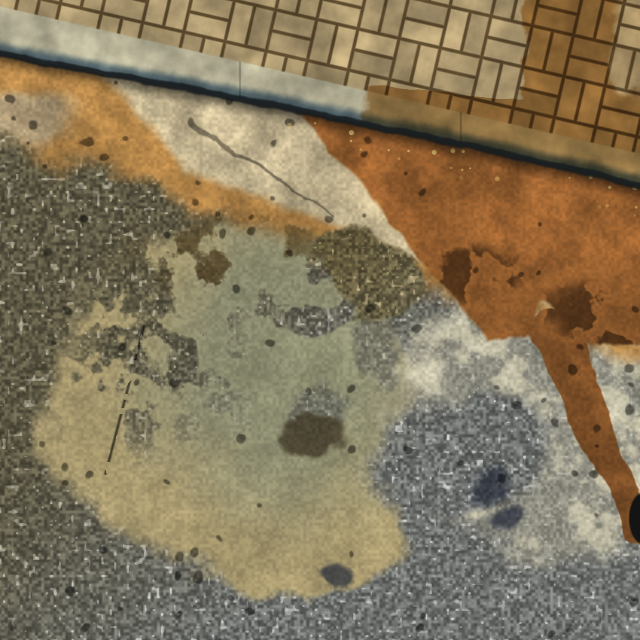
Reproduce this texture procedurally as a three.js fragment shader.

```glsl
// Weathered street corner from above: woven paving and a pale kerb over stained ground.
// Noise-roughened ellipses and half planes lay down asphalt, concrete, dirt and shadow.
varying vec2 vUv;

float hash(vec2 p) {
  p = fract(p * vec2(0.1031, 0.1137));
  p += dot(p, p.yx + 33.33);
  return fract((p.x + p.y) * p.x);
}

float noise(vec2 p) {
  vec2 i = floor(p), f = fract(p);
  f = f * f * (3.0 - 2.0 * f);
  return mix(mix(hash(i), hash(i + vec2(1, 0)), f.x),
             mix(hash(i + vec2(0, 1)), hash(i + vec2(1, 1)), f.x), f.y);
}

float fbm(vec2 p) {
  float sum = 0.0, amp = 0.5;
  for (int i = 0; i < 5; i++) {
    sum += amp * noise(p);
    p = mat2(1.6, 1.2, -1.2, 1.6) * p + 7.3;
    amp *= 0.5;
  }
  return sum;
}

// Ellipse holds center and radii.
float blob(vec2 p, vec4 ellipse, float soft) {
  return 1.0 - smoothstep(1.0 - soft, 1.0 + soft, length((p - ellipse.xy) / ellipse.zw));
}

// Positive on the left of the line from xy to zw.
float side(vec2 p, vec4 line) {
  vec2 d = normalize(line.zw - line.xy), q = p - line.xy;
  return d.x * q.y - d.y * q.x;
}

float stroke(vec2 p, vec4 line, float startWidth, float endWidth) {
  vec2 d = line.zw - line.xy, q = p - line.xy;
  float t = clamp(dot(q, d) / dot(d, d), 0.0, 1.0);
  return 1.0 - smoothstep(-0.002, 0.002, length(q - d * t) - mix(startWidth, endWidth, t));
}

float spots(vec2 p, float scale, float density) {
  vec2 cell = floor(p * scale), f = fract(p * scale);
  vec2 center = 0.3 + 0.4 * vec2(hash(cell + 3.0), hash(cell + 9.0));
  float radius = 0.1 + 0.18 * hash(cell + 17.0);
  return step(hash(cell), density) * (1.0 - smoothstep(-0.07, 0.07, length(f - center) - radius));
}

// Pairs of bricks, turned in every other square.
vec3 paving(vec2 p) {
  vec2 q = mat2(0.974, 0.225, -0.225, 0.974) * p / 0.066;
  vec2 cell = floor(q), f = fract(q);
  if (mod(cell.x + cell.y, 2.0) > 0.5) f = f.yx;
  float brick = floor(f.y * 2.0);
  f.y = fract(f.y * 2.0);
  vec2 gap = min(f, 1.0 - f) * vec2(1.0, 0.5);
  vec3 stone = vec3(0.69, 0.61, 0.45) * (0.9 + 0.2 * hash(cell * 2.0 + brick * 31.0));
  return mix(vec3(0.36, 0.29, 0.18), stone, smoothstep(0.015, 0.065, min(gap.x, gap.y)));
}

vec3 ground(vec2 p) {
  vec2 w = p + 0.09 * (vec2(fbm(p * 13.0), fbm(p * 13.0 + 40.0)) - 0.48);
  vec2 s = mix(p, w, 0.4);
  float rough = fbm(p * 24.0), grit = noise(p * 210.0);
  float mottle = smoothstep(0.46, 0.56, rough), wear = 0.7 + 0.6 * rough;

  // Asphalt with pale chips
  vec3 asphalt = mix(vec3(0.37, 0.35, 0.27), vec3(0.44, 0.45, 0.44), smoothstep(0.0, 0.8, p.x - p.y + 0.35));
  asphalt *= 0.72 + 0.5 * grit;
  asphalt += 0.25 * smoothstep(0.74, 0.95, noise(p * 150.0));

  // Worn concrete
  vec3 pale = vec3(0.72, 0.7, 0.61) * wear;
  vec3 concrete = mix(vec3(0.67, 0.61, 0.44), vec3(0.55, 0.55, 0.44), blob(w, vec4(0.44, 0.44, 0.2, 0.22), 0.5));
  concrete *= 0.86 + 0.3 * rough;
  float slab = max(blob(w, vec4(0.36, 0.38, 0.29, 0.27), 0.06), blob(w, vec4(0.48, 0.17, 0.15, 0.1), 0.1));
  vec3 c = mix(asphalt, concrete, slab);
  c = mix(c, pale, blob(w, vec4(0.87, 0.35, 0.27, 0.22), 0.12) * (0.55 + 0.4 * mottle));

  // Exposed asphalt
  float worn = blob(w, vec4(0.71, 0.29, 0.14, 0.1), 0.15);
  worn = max(worn, 0.6 * blob(w, vec4(0.585, 0.47, 0.04, 0.06), 0.2));
  worn = max(worn, 0.7 * blob(w, vec4(0.5, 0.37, 0.05, 0.04), 0.2));
  worn = max(worn, mottle * blob(w, vec4(0.23, 0.48, 0.14, 0.17), 0.5));
  c = mix(c, asphalt, worn);

  // Ochre dirt and sunlit wedge
  c = mix(c, vec3(0.66, 0.49, 0.27) * wear, smoothstep(-0.02, 0.025, side(w, vec4(0.0, 0.775, 0.52, 0.6))));
  c = mix(c, pale, 0.6 * blob(w, vec4(0.03, 0.81, 0.08, 0.04), 0.4));
  float wedge = min(side(s, vec4(0.28, 0.74, 0.62, 0.61)), side(s, vec4(0.17, 0.87, 0.33, 0.69)));
  c = mix(c, vec3(0.76, 0.7, 0.56) * wear, smoothstep(-0.01, 0.012, wedge));
  c = mix(c, vec3(0.31, 0.25, 0.14), 0.75 * mottle * blob(w, vec4(0.36, 0.605, 0.14, 0.06), 0.4));
  c = mix(c, asphalt * vec3(1.0, 0.93, 0.75), blob(w, vec4(0.565, 0.57, 0.085, 0.07), 0.1));
  c = mix(c, mix(concrete, asphalt, mottle), blob(w, vec4(0.475, 0.525, 0.07, 0.055), 0.1));

  // Long shadow with a tapering bar
  float dark = smoothstep(-0.004, 0.004, min(side(s, vec4(0.534, 0.746, 0.785, 0.44)), s.y - 0.465));
  dark *= 1.0 - blob(s, vec4(0.855, 0.49, 0.018, 0.035), 0.15);
  dark = max(dark, stroke(s, vec4(0.868, 0.47, 0.995, 0.165), 0.042, 0.016));
  float scuff = max(blob(w, vec4(0.72, 0.575, 0.1, 0.04), 0.4), blob(w, vec4(0.95, 0.5, 0.1, 0.05), 0.4));
  vec3 brown = vec3(0.6, 0.38, 0.19) * wear * (1.0 - 0.5 * mottle * scuff);
  c = mix(c, brown * mix(0.75, 1.0, smoothstep(0.25, 0.6, p.y)), dark);

  // Oil, blue stains and drips
  c = mix(c, vec3(0.27, 0.24, 0.17), 0.85 * blob(w, vec4(0.485, 0.335, 0.052, 0.033), 0.2));
  float blue = max(blob(w, vec4(0.745, 0.235, 0.03, 0.03), 0.4), blob(w, vec4(0.79, 0.175, 0.025, 0.02), 0.4));
  blue = max(blue, blob(w, vec4(0.51, 0.1, 0.022, 0.022), 0.3));
  c = mix(c, vec3(0.16, 0.18, 0.23), 0.75 * blue);
  c *= 1.0 - 0.45 * spots(s, 34.0, 0.09);
  c *= 1.0 - 0.6 * step(0.5, noise(p * 95.0)) * stroke(p, vec4(0.225, 0.49, 0.165, 0.26), 0.002, 0.002);
  c *= 1.0 - 0.4 * stroke(s, vec4(0.3, 0.81, 0.52, 0.665), 0.004, 0.001);
  return c * (0.91 + 0.18 * grit);
}

void main() {
  vec2 p = vUv;
  float ragged = fbm(p * 30.0) - 0.48;
  float foot = p.y - 0.915 + 0.174 * p.x + 0.03 * p.x * p.x + 0.008 * ragged;
  float top = p.y - 0.99 + 0.23 * p.x;

  // Ground with gutter litter
  float gutter = smoothstep(-0.07, -0.01, foot) * smoothstep(0.4, 0.5, p.x);
  vec3 c = mix(ground(p), vec3(0.85, 0.73, 0.42), gutter * spots(p, 70.0, 0.13));
  c *= 1.0 - 0.55 * smoothstep(-0.03, 0.0, foot);

  // Kerb, paving and their shade
  vec3 kerb = mix(vec3(0.32, 0.39, 0.41), vec3(0.74, 0.72, 0.61), smoothstep(0.008, 0.025, foot));
  kerb *= 0.75 + 0.25 * smoothstep(0.0, 0.003, min(abs(p.x - 0.375), abs(p.x - 0.72)));
  vec3 raised = mix(kerb, paving(p), smoothstep(-0.002, 0.002, top)) * (0.95 + 0.5 * ragged);
  float shadeStart = mix(0.57, 0.815, smoothstep(0.005, 0.045, top));
  float shade = smoothstep(-0.006, 0.006, p.x - shadeStart + 0.06 * ragged);
  shade *= 1.0 - 0.8 * blob(p + 0.05 * ragged, vec4(0.99, 0.93, 0.035, 0.08), 0.2);
  c = mix(c, raised * mix(vec3(1), vec3(0.79, 0.65, 0.46), shade), smoothstep(-0.002, 0.002, foot));
  c = mix(c, vec3(0.09, 0.11, 0.12), 0.9 - 0.9 * smoothstep(0.003, 0.008, abs(foot)));

  // Dark round rim
  c = mix(c, vec3(0.08), blob(p, vec4(1.005, 0.19, 0.022, 0.04), 0.08));
  gl_FragColor = vec4(c, 1.0);
}
```
